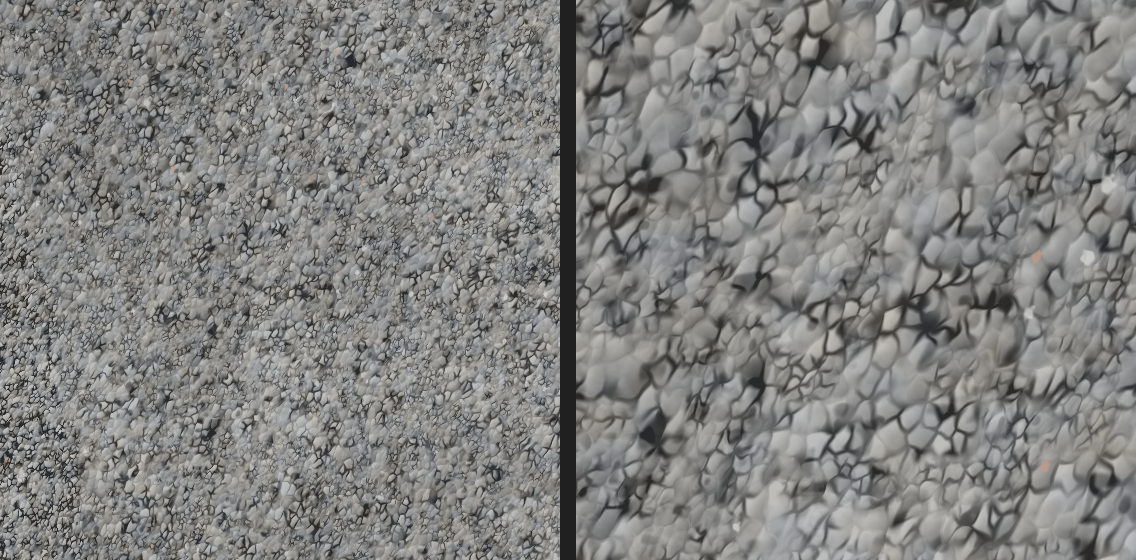
Left: the whole. Right: its middle third, enlarged.
Reproduce this texture procedurally as a three.js fragment shader.

```glsl
// Worn grey asphalt: tightly packed, slightly slanted stone grains with dark
// crevices. Weighted cellular noise at two sizes shapes the grains, value noise
// varies crevice depth and wear, and a sparse scatter adds pale mineral chips.
varying vec2 vUv;

const vec3 STONE_TINT = vec3(1.0, 1.0, 0.987);
const vec3 COOL_SHIFT = vec3(-0.014, -0.002, 0.016);
const vec3 CHIP_WHITE = vec3(0.84, 0.84, 0.83);
const vec3 CHIP_RUST = vec3(0.76, 0.61, 0.53);
const vec2 LIGHT_DIR = vec2(-0.75, 0.66);

vec2 hash2(vec2 p) {
  vec3 q = fract(p.xyx * vec3(0.1031, 0.1030, 0.0973));
  q += dot(q, q.yzx + 33.33);
  return fract((q.xx + q.yz) * q.zy);
}

float valueNoise(vec2 p) {
  vec2 i = floor(p);
  vec2 f = fract(p);
  f = f * f * (3.0 - 2.0 * f);
  float low = mix(hash2(i).x, hash2(i + vec2(1.0, 0.0)).x, f.x);
  float high = mix(hash2(i + vec2(0.0, 1.0)).x, hash2(i + 1.0).x, f.x);
  return mix(low, high, f.y);
}

float fbm(vec2 p) {
  float sum = 0.0;
  float weight = 0.5;
  for (int i = 0; i < 4; i++) {
    sum += weight * valueNoise(p);
    p = p * 2.03 + 17.1;
    weight *= 0.5;
  }
  return sum / 0.9375;
}

// Nearest grain: xy = offset from its centre, z = gap to the next grain, w = id
vec4 nearestGrain(vec2 p) {
  vec2 cell = floor(p);
  float first = 9.0;
  float second = 9.0;
  vec2 offset = vec2(0.0);
  float id = 0.0;
  for (int y = -1; y <= 1; y++) {
    for (int x = -1; x <= 1; x++) {
      vec2 c = cell + vec2(float(x), float(y));
      vec2 d = p - c - hash2(c);
      vec2 trait = hash2(c + 71.7);
      float dist = length(d) - 0.28 * trait.x;
      if (dist < first) {
        second = first;
        first = dist;
        offset = d;
        id = trait.y;
      } else {
        second = min(second, dist);
      }
    }
  }
  return vec4(offset, second - first, id);
}

// Brightness of a packed layer of grains, with uneven crevice depth
float grainTone(vec2 p) {
  vec2 wobble = vec2(valueNoise(p * 1.7), valueNoise(p * 1.7 + 40.0)) - 0.5;
  vec4 grain = nearestGrain(p + 0.45 * wobble);
  float body = smoothstep(0.0, 0.25, grain.z);
  float crevice = 1.0 - smoothstep(0.0, 0.42, grain.z);
  float depth = 0.42 * smoothstep(0.2, 0.85, valueNoise(p * 0.9 + 9.0));
  float relief = 0.17 * dot(grain.xy, LIGHT_DIR) + 0.15 * (grain.w - 0.5);
  float pit = smoothstep(0.3, 0.08, valueNoise(p * 1.15 + 63.0));
  return 0.625 + body * relief - crevice * depth - 0.2 * pit;
}

// Sparse chips: x = coverage, y = hue choice
vec2 chips(vec2 uv, float count, float rarity, float radius) {
  vec2 p = uv * count;
  vec2 cell = floor(p);
  vec2 trait = hash2(cell + 5.3);
  vec2 d = p - cell - 0.25 - 0.5 * hash2(cell + 19.0);
  d += 0.5 * radius * (valueNoise(p * 2.0 / radius) - 0.5);
  float size = radius * mix(0.5, 1.0, trait.y);
  float inside = 1.0 - smoothstep(0.45 * size, size, length(d * vec2(1.15, 0.85)));
  return vec2(inside * step(rarity, trait.x), hash2(cell + 83.0).y);
}

void main() {
  // Slanted, gently bent grain space
  vec2 bend = vec2(fbm(vUv * 4.0), fbm(vUv * 4.0 + 30.0)) - 0.5;
  vec2 p = vUv + 0.03 * bend;
  p.x -= 0.28 * p.y;
  p *= vec2(84.0, 64.0);

  // Mixed grain sizes, finer and crisper along the left edge
  float border = mix(0.17, 0.02, vUv.y / 0.8) + 0.04 * bend.x;
  float strip = 1.0 - smoothstep(-0.02, 0.02, vUv.x - border);
  float fineShare = smoothstep(0.42, 0.62, valueNoise(vUv * 34.0));
  fineShare = max(0.75 * fineShare, strip);
  float tone = mix(grainTone(p), grainTone(p * 1.5 + 200.0), fineShare);
  tone = mix(tone, 0.56 + 1.25 * (tone - 0.56), strip);

  // Surface grit and broad wear, darker toward the upper left
  tone += 0.09 * (fbm(vUv * 150.0) - 0.5) + 0.12 * (fbm(vUv * 6.0 + 8.0) - 0.5);
  tone -= 0.05 * (1.0 - smoothstep(0.1, 0.6, distance(vUv, vec2(0.2, 0.9))));
  tone = clamp(tone, 0.16, 0.74);

  // Faint cool and warm variation, then the chips
  vec3 color = tone * STONE_TINT + COOL_SHIFT * (2.0 * valueNoise(vUv * 48.0) - 1.0);
  vec2 small = chips(vUv, 24.0, 0.92, 0.15);
  vec2 large = chips(vUv + 0.37, 9.0, 0.96, 0.13);
  color = mix(color, mix(CHIP_WHITE, CHIP_RUST, step(0.7, small.y)), 0.75 * small.x);
  color = mix(color, CHIP_WHITE, 0.7 * large.x);
  gl_FragColor = vec4(color, 1.0);
}
```
